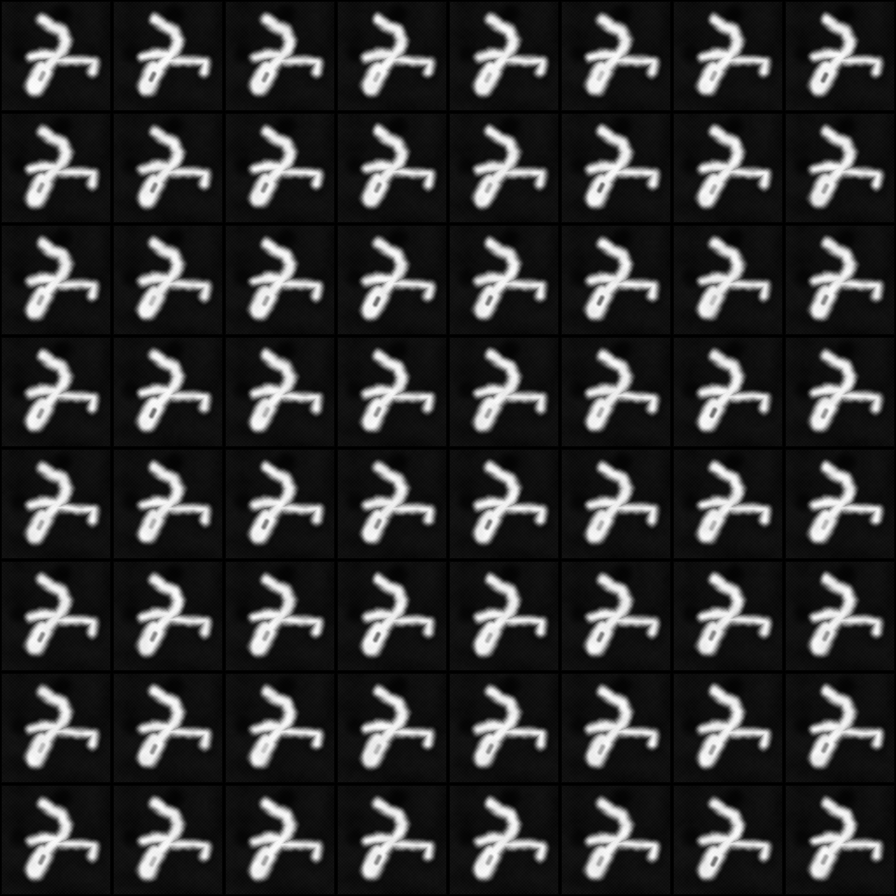
Reproduce this pattern procedurally as a WebGL 1 fragment shader.

```glsl
precision highp float;
// An 8 by 8 grid of dark tiles, each with a soft white bent-stroke figure and faint grain.
uniform vec2 u_resolution;

float hash(vec2 p) {
  vec3 q = fract(vec3(p.xyx) * 0.1031);
  q += dot(q, q.yzx + 33.33);
  return fract((q.x + q.y) * q.z);
}

float noise(vec2 p) {
  vec2 i = floor(p), f = fract(p);
  f = f * f * (3.0 - 2.0 * f);
  return mix(mix(hash(i), hash(i + vec2(1.0, 0.0)), f.x),
             mix(hash(i + vec2(0.0, 1.0)), hash(i + vec2(1.0, 1.0)), f.x), f.y);
}

// Signed distance to a round-ended stroke
float stroke(vec2 p, vec2 a, vec2 b, float radius) {
  vec2 pa = p - a, ba = b - a;
  return length(pa - ba * clamp(dot(pa, ba) / dot(ba, ba), 0.0, 1.0)) - radius;
}

float figure(vec2 p) {
  // Curved upper limb
  float d = stroke(p, vec2(0.385, 0.825), vec2(0.46, 0.765), 0.045);
  d = min(d, stroke(p, vec2(0.46, 0.765), vec2(0.55, 0.725), 0.045));
  d = min(d, stroke(p, vec2(0.55, 0.725), vec2(0.592, 0.64), 0.046));
  d = min(d, stroke(p, vec2(0.592, 0.64), vec2(0.57, 0.565), 0.046));
  d = min(d, stroke(p, vec2(0.57, 0.565), vec2(0.49, 0.475), 0.048));
  // Left arm
  d = min(d, stroke(p, vec2(0.275, 0.487), vec2(0.37, 0.515), 0.036));
  d = min(d, stroke(p, vec2(0.37, 0.515), vec2(0.52, 0.51), 0.042));
  // Right arm and its hook
  d = min(d, stroke(p, vec2(0.50, 0.465), vec2(0.83, 0.453), 0.031));
  d = min(d, stroke(p, vec2(0.84, 0.445), vec2(0.825, 0.355), 0.036));
  // Neck and rounded foot
  d = min(d, stroke(p, vec2(0.50, 0.49), vec2(0.40, 0.37), 0.050));
  return min(d, stroke(p, vec2(0.315, 0.235), vec2(0.385, 0.365), 0.083));
}

void main() {
  vec2 grid = gl_FragCoord.xy / u_resolution * 8.0;
  vec2 tile = floor(grid), p = fract(grid);
  vec2 seed = tile * 17.0 + 5.0;
  float weave = sin(p.x * 201.062) * sin(p.y * 201.062);

  // Small wobble of the outline, different in each tile
  vec2 wobble = vec2(noise(p * 7.0 + seed), noise(p * 7.0 + seed + 211.0)) - 0.5;
  float d = figure(p + wobble * 0.016);
  d += 0.012 * (noise(p * 22.0) - 0.5) + 0.003 * weave;
  float ink = 1.0 - smoothstep(-0.038, 0.044, d);

  // Dim slit in the foot, of varying depth
  vec2 slit = vec2(0.355, 0.290) + 0.02 * (vec2(hash(seed), hash(seed + 3.0)) - 0.5);
  float gap = stroke(p, slit, slit + vec2(0.025, 0.05), 0.004);
  ink *= 1.0 - mix(0.2, 0.6, hash(seed + 9.0)) * (1.0 - smoothstep(0.0, 0.032, gap));

  // Mottled ground with a fine weave, darker in smudges beside the figure
  float ground = 0.035 + 0.035 * noise(p * 6.0 + 40.0) + 0.014 * weave;
  ground += 0.012 * (noise(p * 30.0 + seed) - 0.5);
  float smudge = min(length(p - vec2(0.17, 0.52)), length(p - vec2(0.56, 0.88)));
  ground *= mix(0.35, 1.0, smoothstep(0.02, 0.13, smudge));

  float white = 0.91 + 0.07 * noise(p * 14.0 + seed) + 0.015 * weave;
  float shade = mix(ground, white, ink);

  // Black rules between tiles
  vec2 edge = min(p, 1.0 - p);
  shade *= smoothstep(0.009, 0.022, min(edge.x, edge.y));
  gl_FragColor = vec4(vec3(clamp(shade, 0.0, 1.0)), 1.0);
}
```
